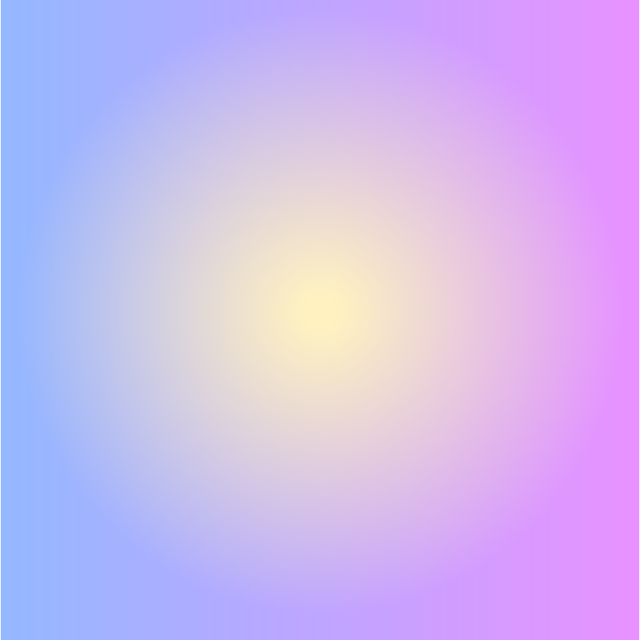
Give the GLSL for this background, as a WebGL 2 fragment shader.

```glsl
#version 300 es
precision highp float;
// Soft cream glow over a horizontal blue-to-pink gradient with pale side edges.

uniform vec2 u_resolution;
out vec4 fragColor;

const vec3 BLUE = vec3(0.580, 0.722, 1.0);
const vec3 PINK = vec3(0.912, 0.572, 1.0);
const vec3 CREAM = vec3(1.0, 0.950, 0.752);
const vec3 EDGE = vec3(1.0);

const vec2 GLOW_CENTER = vec2(0.501, 0.513);
const float GLOW_CORE = 0.022;   // radius of the flat middle
const float GLOW_RADIUS = 0.472; // radius where the glow ends
const float EDGE_WIDTH = 0.0012; // pale rim at the left and right

// Linear falloff from the core to the rim
float glowAmount(vec2 uv) {
    float d = distance(uv, GLOW_CENTER);
    return 1.0 - clamp((d - GLOW_CORE) / (GLOW_RADIUS - GLOW_CORE), 0.0, 1.0);
}

// Share of the pixel covered by the side rims
float edgeCoverage(float x) {
    float toSide = min(x, 1.0 - x);
    return clamp((EDGE_WIDTH - toSide) * u_resolution.x + 0.5, 0.0, 1.0);
}

void main() {
    vec2 uv = gl_FragCoord.xy / u_resolution;

    // Backdrop
    vec3 color = mix(BLUE, PINK, uv.x);

    // Central glow
    color = mix(color, CREAM, glowAmount(uv));

    // Side rims
    color = mix(color, EDGE, edgeCoverage(uv.x));

    fragColor = vec4(color, 1.0);
}
```
